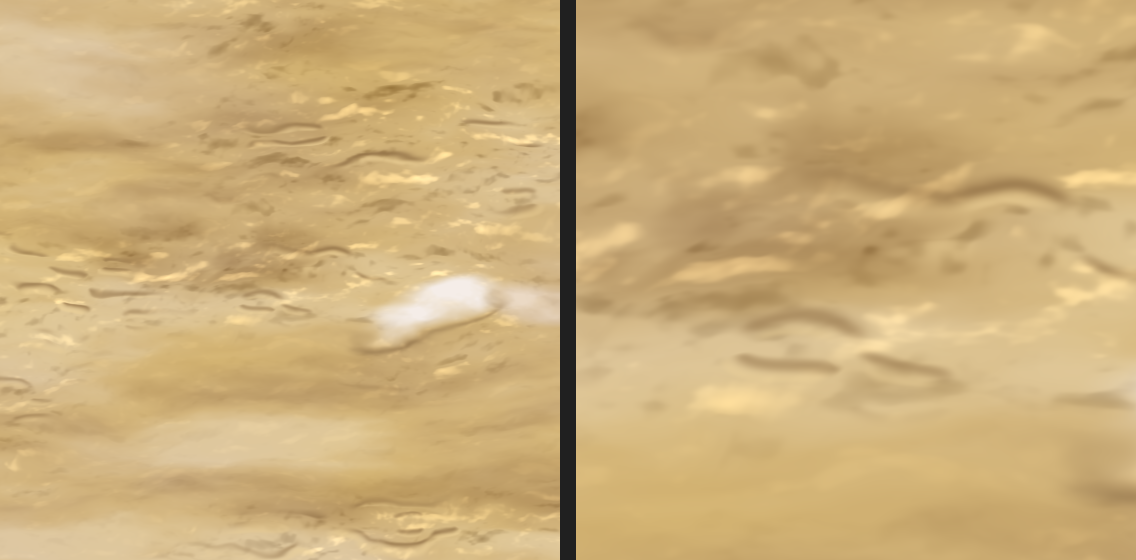
Left: the whole. Right: its middle third, enlarged.
Write a three.js fragment shader that draws this texture.

```glsl
// Weathered golden sandstone: warped horizontal strata shaded as shallow relief,
// with ragged broken ledges, smooth pale lenses, a shadowed seam and a white
// mineral pocket. Everything is built from value noise and soft ellipses.
varying vec2 vUv;

float hash(vec2 p) {
  return fract(sin(dot(p, vec2(127.1, 311.7))) * 43758.5453);
}

float noise(vec2 p) {
  vec2 i = floor(p), f = fract(p);
  f = f * f * f * (f * (f * 6.0 - 15.0) + 10.0);
  return mix(mix(hash(i), hash(i + vec2(1.0, 0.0)), f.x),
             mix(hash(i + vec2(0.0, 1.0)), hash(i + 1.0), f.x), f.y);
}

float fbm(vec2 p) {
  float sum = 0.0, amp = 0.533;
  for (int i = 0; i < 4; i++) {
    sum += amp * noise(p);
    p = mat2(2.0, 0.15, -0.25, 2.0) * p + 17.3;
    amp *= 0.5;
  }
  return sum;
}

// Normalised distance from the centre of a tilted ellipse; 1 on its edge.
float ellipse(vec2 p, vec2 centre, vec2 radii, float tilt) {
  float c = cos(tilt), s = sin(tilt);
  return length(mat2(c, -s, s, c) * (p - centre) / radii);
}

float blob(vec2 p, vec2 centre, vec2 radii, float tilt) {
  return 1.0 - smoothstep(0.4, 1.2, ellipse(p, centre, radii, tilt));
}

float relief(vec2 p) {
  return fbm(p * vec2(14.0, 25.0) + 3.7);
}

// Two octaves give ragged contours for the ledges to follow.
float ledgeField(vec2 p) {
  return 0.65 * noise(p * vec2(4.0, 13.0) + 5.2)
       + 0.35 * noise(p * vec2(15.0, 30.0) + 23.0);
}

void main() {
  vec2 p = vUv;
  vec2 warp = vec2(fbm(p * vec2(5.0, 9.0)), fbm(p * vec2(4.0, 9.0) + 31.0)) - 0.5;
  vec2 q = p + warp * vec2(0.1, 0.06);
  vec2 r = p + warp * vec2(0.06, 0.05);

  // Large regions: smooth lenses, the shadowed seam and crumbly ground
  float lens = blob(q, vec2(0.38, 0.18), vec2(0.38, 0.09), -0.06)
             + blob(q, vec2(0.16, 0.89), vec2(0.27, 0.13), -0.1);
  float seam = blob(q, vec2(0.38, 0.55), vec2(0.3, 0.07), -0.02);
  float crumble = 0.6 * smoothstep(0.47, 0.7, fbm(q * vec2(2.5, 5.0) + 9.0));
  crumble += 0.8 * blob(q, vec2(0.76, 0.68), vec2(0.42, 0.17), 0.15);
  crumble += 0.8 * blob(q, vec2(0.4, 0.51), vec2(0.6, 0.1), 0.0);
  crumble += 0.6 * blob(q, vec2(0.85, 0.06), vec2(0.5, 0.07), 0.05);
  crumble += 0.5 * blob(q, vec2(0.55, 0.96), vec2(0.3, 0.05), 0.2);
  crumble = clamp(crumble - 0.8 * lens, 0.0, 1.0);

  // Strata colour, from shadowed brown through ochre to cream
  float tone = 0.06 + fbm(q * vec2(2.0, 9.0) + 21.0) + 0.06 * lens - 0.2 * seam;
  tone += 0.16 * (fbm(r * vec2(12.0, 36.0)) - 0.5);
  float arch = ellipse(q, vec2(0.4, 0.17), vec2(0.33, 0.085), -0.06);
  tone += 0.05 * (1.0 - smoothstep(0.92, 1.03, arch));
  vec3 colour = mix(vec3(0.725, 0.595, 0.39), vec3(0.825, 0.705, 0.48),
                    smoothstep(0.2, 0.52, tone));
  colour = mix(colour, vec3(0.875, 0.78, 0.595), smoothstep(0.47, 0.78, tone));

  // Brown mottling gathers along the seam
  float mottle = smoothstep(0.38, 0.68, fbm(r * vec2(10.0, 20.0) + 50.0));
  colour = mix(colour, vec3(0.62, 0.48, 0.28), seam * (0.12 + 0.5 * mottle));

  // Drifts of greyer and yellower stone
  float tint = fbm(q * vec2(3.0, 6.0) + 60.0) - 0.5 + 0.12 * lens;
  colour += tint * vec3(-0.02, 0.0, 0.12);

  // Light from the upper left; gentle slopes stay flat, steep ones stand out
  vec2 e = vec2(-0.002, 0.005);
  float slope = relief(r - e) - relief(r + e);
  float light = slope * smoothstep(0.02, 0.2, abs(slope));
  light *= 0.1 + 0.55 * crumble;
  colour += light * vec3(0.95, 0.98, 0.9);
  colour += max(light, 0.0) * vec3(0.25, 0.12, -0.1);

  // Ledges: a dark crack over a sunlit lip, kept only where nearly level
  float n = ledgeField(r);
  vec2 grad = (vec2(ledgeField(r + vec2(0.003, 0.0)),
                    ledgeField(r + vec2(0.0, 0.003))) - n) / 0.003;
  float steep = length(grad);
  float level = smoothstep(0.55, 0.95, abs(grad.y) / max(steep, 0.01));
  float d = (n - 0.5) / max(steep, 5.0) * sign(grad.y);
  float broken = smoothstep(0.42, 0.7, noise(r * vec2(6.0, 11.0) + 40.0));
  broken *= level * smoothstep(2.0, 7.0, steep) * (0.12 + 0.88 * crumble);
  float crack = exp(-pow(abs(d) / 0.005, 2.0));
  float lip = exp(-pow(abs(d + 0.012) / 0.007, 2.0));
  colour = mix(colour, vec3(0.54, 0.41, 0.25), 0.65 * crack * broken);
  colour = mix(colour, vec3(0.94, 0.83, 0.6), 0.5 * lip * broken);

  // White mineral pocket with a dark lower rim and a rosy tail
  vec2 w = p + warp * vec2(0.16, 0.09);
  float pocket = ellipse(w, vec2(0.74, 0.463), vec2(0.13, 0.042), 0.36);
  float tail = blob(w, vec2(0.95, 0.475), vec2(0.16, 0.045), -0.03);
  float rim = exp(-pow(abs(pocket - 1.12) / 0.12, 2.0));
  rim *= 1.0 - smoothstep(0.415, 0.45, w.y - 0.25 * (w.x - 0.72));
  float streak = 0.8 + 0.9 * (fbm(r * vec2(14.0, 25.0) + 80.0) - 0.5);
  colour = mix(colour, vec3(0.92, 0.85, 0.77), clamp(tail * streak, 0.0, 1.0));
  colour = mix(colour, vec3(0.96, 0.93, 0.91),
               (1.0 - smoothstep(0.5, 1.1, pocket)) * min(streak + 0.15, 1.0));
  colour = mix(colour, vec3(0.54, 0.42, 0.27), 0.65 * rim * streak);

  gl_FragColor = vec4(clamp(colour, 0.0, 1.0), 1.0);
}
```
